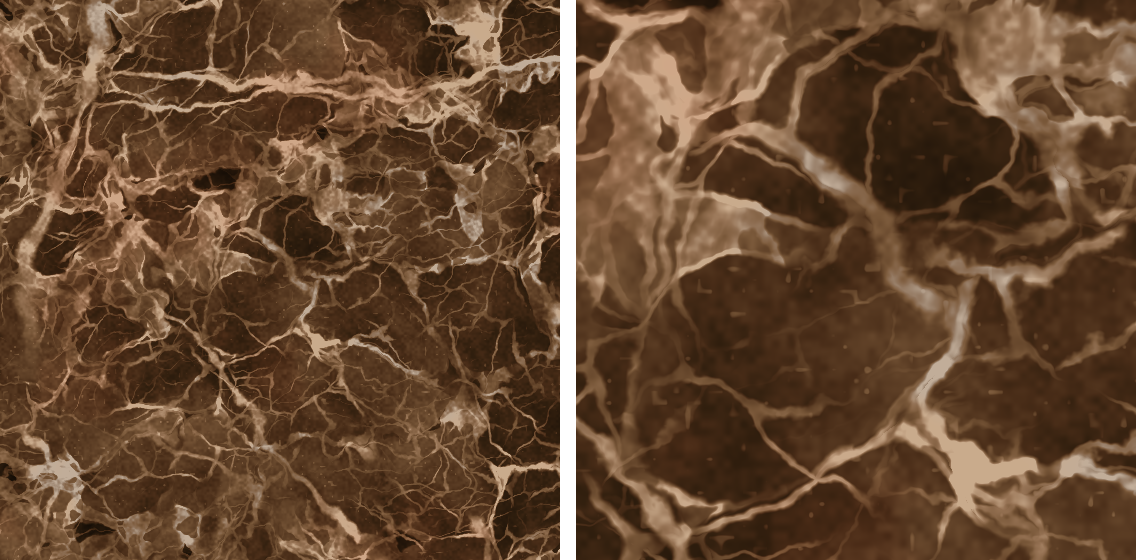
Left: the whole. Right: its middle third, enlarged.
This texture is drawn by a Shadertoy shader. Its source:

```glsl
float hash(vec2 p) {
    return fract(sin(dot(p, vec2(127.1, 311.7))) * 43758.5453);
}

float noise(vec2 p) {
    vec2 i = floor(p), f = fract(p);
    f = f * f * (3.0 - 2.0 * f);
    return mix(mix(hash(i), hash(i + vec2(1, 0)), f.x),
               mix(hash(i + vec2(0, 1)), hash(i + vec2(1, 1)), f.x), f.y);
}

float fbm(vec2 p) {
    float sum = 0.0, amp = 0.5;
    for (int i = 0; i < 5; i++) {
        sum += amp * noise(p);
        p = mat2(1.6, 1.2, -1.2, 1.6) * p + 17.3;
        amp *= 0.5;
    }
    return sum;
}

vec2 cellPoint(vec2 cell) {
    return cell + 0.05 + 0.9 * vec2(hash(cell), hash(cell + 57.0));
}

// Rounded Voronoi: x = distance to the cell border, y = random id
vec2 cells(vec2 p, float sharpness) {
    vec2 base = floor(p), home = base, center = p;
    float nearest = 9.0;
    for (int k = 0; k < 9; k++) {
        vec2 cell = base + vec2(k % 3 - 1, k / 3 - 1);
        vec2 c = cellPoint(cell);
        float d = distance(p, c);
        if (d < nearest) { nearest = d; home = cell; center = c; }
    }
    float sum = 0.0;
    for (int k = 0; k < 25; k++) {
        vec2 cell = home + vec2(k % 5 - 2, k / 5 - 2);
        if (cell == home) continue;
        vec2 c = cellPoint(cell);
        sum += exp(-sharpness * dot(0.5 * (c + center) - p, normalize(c - center)));
    }
    return vec2(-log(sum) / sharpness, hash(home + 113.0));
}

float segment(vec2 p, vec2 a, vec2 b) {
    vec2 ab = b - a;
    return length(p - a - ab * clamp(dot(p - a, ab) / dot(ab, ab), 0.0, 1.0));
}

float line(float d, float width) {
    return 1.0 - smoothstep(width * 0.3, width + 0.0012, abs(d));
}

// Broken cracks along stretched cell borders
float cracks(vec2 p, float scale, float angle, float width) {
    float c = cos(angle), s = sin(angle);
    vec2 q = mat2(c, -s, s, c) * p * vec2(scale, scale * 1.9);
    float d = max(cells(q + angle * 9.0, 40.0).x, 0.0) / (scale * 1.4);
    float fade = smoothstep(0.42, 0.6, fbm(p * 9.0 + angle * 31.0));
    return line(d, width * (0.3 + fade)) * fade;
}

// Wide pale veins that cross the slab
float mainVeins(vec2 p, float ragged) {
    float left = line(p.x - 0.035 - 0.145 * smoothstep(0.45, 0.98, p.y),
                      0.023 * ragged) * smoothstep(0.28, 0.55, p.y);
    float rise = 0.07 * smoothstep(0.65, 1.0, p.x);
    float upper = line(p.y - 0.822 - rise - 0.045 * smoothstep(0.72, 0.2, p.x), 0.008 * ragged);
    float lower = line(p.y - 0.825 - rise + 0.03 * sin(p.x * 9.0 - 1.2)
                       * smoothstep(0.8, 0.6, p.x), 0.006 * ragged);
    float across = max(upper, lower) * smoothstep(0.13, 0.24, p.x);
    float slant = min(segment(p, vec2(0.27, 0.46), vec2(0.39, 0.37)),
                  min(segment(p, vec2(0.39, 0.37), vec2(0.48, 0.2)),
                      segment(p, vec2(0.48, 0.2), vec2(0.64, 0.05))));
    return max(max(left, across), line(slant, 0.008 * ragged) * 0.85);
}

vec3 stoneColor(float tone) {
    vec3 ramp[6] = vec3[6](vec3(0.19, 0.12, 0.055), vec3(0.28, 0.17, 0.09),
                           vec3(0.37, 0.25, 0.15), vec3(0.47, 0.34, 0.22),
                           vec3(0.59, 0.45, 0.33), vec3(0.79, 0.67, 0.55));
    float x = clamp(tone, 0.0, 0.999) * 5.0;
    int i = int(x);
    return mix(ramp[i], ramp[i + 1], fract(x)) * (1.0 + 1.3 * clamp(tone, -0.6, 0.0));
}

void mainImage(out vec4 fragColor, in vec2 fragCoord) {
    vec2 uv = fragCoord / iResolution.y;
    vec2 bend = vec2(fbm(uv * 4.0), fbm(uv * 4.0 + 40.0)) - 0.48;
    vec2 jitter = vec2(fbm(uv * 24.0 + 9.0), fbm(uv * 24.0 + 70.0)) - 0.48;
    vec2 p = uv + 0.14 * bend + 0.036 * jitter;
    float grain = noise(uv * 210.0) + 0.7 * noise(uv * 110.0 + 5.0) - 0.85;
    float mottle = fbm(p * 19.0) - 0.48;
    float broad = fbm(uv * 3.0 + 33.0) - 0.48;

    // Tan matrix filled with pebbles of two sizes
    float tone = 0.62 + 1.4 * mottle + 0.8 * broad + 0.24 * grain;
    for (int k = 0; k < 2; k++) {
        vec2 pebble = cells(p * (k == 0 ? 36.0 : 16.0) + 3.0, 18.0);
        float mask = smoothstep(0.07, 0.16, pebble.x) * smoothstep(0.3, 0.45, pebble.y);
        float pebbleTone = pebble.y > 0.96 ? -0.4 : 0.05 + 0.45 * hash(vec2(pebble.y, 4.0));
        tone = mix(tone, pebbleTone + 0.7 * mottle + 0.1 * grain, mask * 0.75);
    }

    // Large dark clasts with broken pale rims
    vec2 clast = cells(p * vec2(5.2, 6.4) + 1.7, 18.0);
    float gap = mix(0.0, 0.27, smoothstep(0.34, 0.62, fbm(uv * 4.0 + 21.0)));
    float clastMask = smoothstep(gap, gap + 0.03, clast.x);
    float clastTone = 0.03 + 0.26 * clast.y + 0.9 * (fbm(p * 9.0 + 5.0) - 0.48)
                    + 0.4 * broad + 0.15 * grain;
    clastTone += 0.3 * smoothstep(0.86, 0.97, noise(uv * 150.0 + 8.0));
    tone = mix(tone, clastTone, clastMask);
    tone += 0.38 * line(clast.x - gap, 0.03) * smoothstep(0.44, 0.6, fbm(uv * 13.0 + 3.0));

    // Fine cracks and main veins
    float fine = max(cracks(p, 3.2, 0.5, 0.0045), cracks(p, 5.0, -0.5, 0.003));
    fine = max(fine, 0.8 * cracks(p, 9.0, 0.9, 0.0022));
    fine = max(fine, 0.65 * cracks(p + 0.3, 14.0, 0.2, 0.0016));
    tone = mix(tone, 0.88 + 1.2 * mottle + 0.2 * grain, fine * 0.85);
    float ragged = 0.3 + 1.3 * fbm(uv * 15.0 + 60.0);
    float vein = mainVeins(uv + 0.07 * bend + 0.04 * jitter, ragged);
    tone = mix(tone, 0.98 + 0.8 * mottle + 0.15 * grain, vein * 0.92);

    // Faint rosy and grey mineral tints
    vec3 color = stoneColor(tone);
    float tint = fbm(uv * 6.0 + 90.0);
    color *= mix(vec3(1.0), vec3(1.03, 0.98, 0.97), smoothstep(0.5, 0.65, tint));
    float grey = smoothstep(0.44, 0.32, tint) * smoothstep(0.6, 0.95, tone);
    color = mix(color, vec3(dot(color, vec3(0.35, 0.5, 0.15))), 0.35 * grey);
    fragColor = vec4(color, 1.0);
}
```
